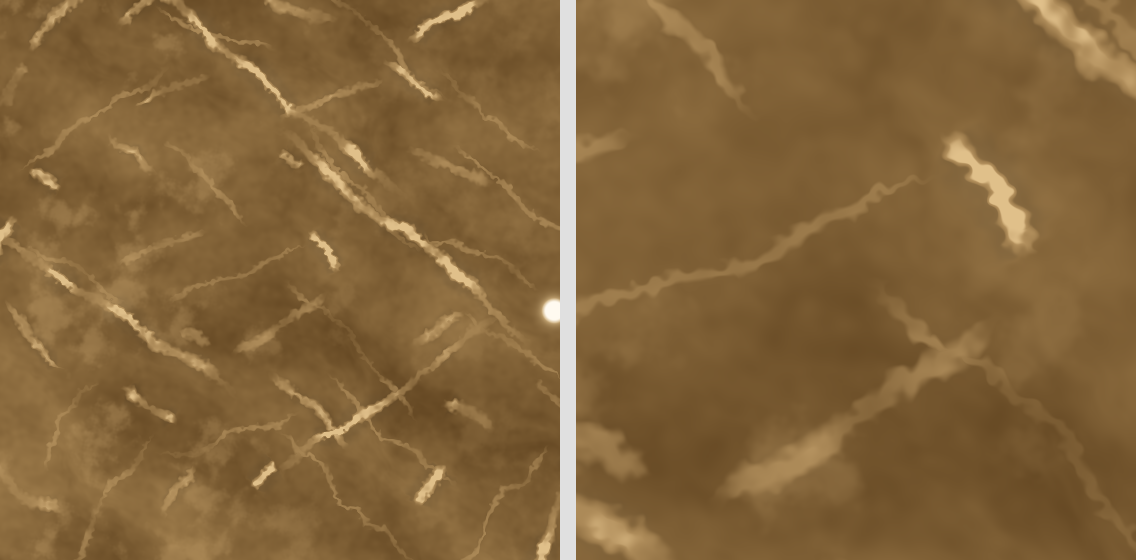
Left, the full canvas; right, a detail of the centre.
A Shadertoy shader for this texture:

```glsl
// Polished brown marble with cloudy ground, broken cream veins and a bright node.
const vec3 DARK_BROWN = vec3(0.410, 0.295, 0.147);
const vec3 LIGHT_BROWN = vec3(0.585, 0.455, 0.270);
const vec3 VEIN_TAN = vec3(0.76, 0.62, 0.41);
const vec3 VEIN_CREAM = vec3(0.93, 0.81, 0.60);
const vec3 NODE_WHITE = vec3(1.0, 0.98, 0.94);
const vec2 NODE_CENTER = vec2(0.99, 0.445);
const float NODE_RADIUS = 0.021;
const int LONG_VEINS = 5;
const int SHORT_VEINS = 27;
const int THREADS = 18;
const float CLOUD_CONTRAST = 1.65;
const float MOTTLE = 0.17;
const float EDGE_ROUGHNESS = 0.008;

float hash(vec2 p) {
    vec3 q = fract(vec3(p.xyx) * 0.1031);
    q += dot(q, q.yzx + 33.33);
    return fract((q.x + q.y) * q.z);
}

float noise(vec2 p) {
    vec2 cell = floor(p), f = fract(p);
    f = f * f * (3.0 - 2.0 * f);
    return mix(mix(hash(cell), hash(cell + vec2(1, 0)), f.x),
               mix(hash(cell + vec2(0, 1)), hash(cell + vec2(1, 1)), f.x), f.y);
}

float fbm(vec2 p) {
    float sum = 0.0, weight = 0.5;
    for (int i = 0; i < 5; i++) {
        sum += weight * noise(p);
        p = mat2(0.8, 0.6, -0.6, 0.8) * p * 2.03 + 7.1;
        weight *= 0.55;
    }
    return sum / 1.055;
}

// Piecewise linear wander gives the veins their angular kinks.
float kink(float x, float seed) {
    float cell = floor(x);
    return mix(hash(vec2(cell + 50.0, seed)), hash(vec2(cell + 51.0, seed)), fract(x)) - 0.5;
}

// Returns core strength in x and soft halo in y.
vec2 vein(vec2 p, vec2 center, float angle, float halfLength, float width, float bend, float seed) {
    vec2 along = vec2(cos(angle), sin(angle));
    vec2 q = p - center;
    q = vec2(dot(q, along), dot(q, vec2(-along.y, along.x)));
    float offset = bend * (kink(q.x * 11.0, seed) + 0.35 * kink(q.x * 34.0, seed + 9.0));
    float d = abs(q.y - offset);
    float taper = smoothstep(0.0, 0.35, 1.0 - abs(q.x) / halfLength);
    float patches = 0.4 + 0.75 * smoothstep(0.15, 0.7, noise(vec2(q.x * 17.0 + 40.0, seed)));
    float w = width * (0.5 + 0.5 * taper) * (0.6 + 0.8 * noise(vec2(q.x * 32.0 + 20.0, seed)));
    float core = 1.0 - smoothstep(w * 0.35, w * 1.25, d);
    return taper * patches * vec2(core, exp(-d / (3.0 * width)));
}

vec2 allVeins(vec2 p) {
    vec2 total = vec2(0.0);
    for (int i = 0; i < LONG_VEINS + SHORT_VEINS + THREADS; i++) {
        float id = float(i);
        bool isLong = i < LONG_VEINS;
        bool isThread = i >= LONG_VEINS + SHORT_VEINS;
        float size = hash(vec2(id, 3.7));
        float turn = hash(vec2(id, 11.3));
        // Evenly scattered centers, two crossing families of direction.
        vec2 center = fract(vec2(0.70, 0.30) + id * vec2(0.7549, 0.5698));
        bool falling = hash(vec2(id, 21.9)) < (isLong ? 0.85 : 0.55);
        float angle = falling ? mix(-0.85, -0.40, turn) : mix(0.20, 1.20, turn);
        float halfLength = isLong ? mix(0.24, 0.38, size)
                         : isThread ? mix(0.08, 0.20, size) : mix(0.025, 0.11, size);
        float width = isLong ? 0.0095 : isThread ? 0.0050 : mix(0.0065, 0.0110, turn);
        float strength = isLong ? 0.90 : isThread ? 0.42 : mix(0.5, 0.95, hash(vec2(id, 31.1)));
        float bend = isLong ? 0.022 : isThread ? 0.050 : 0.032;
        total = max(total, strength * vein(p, center, angle, halfLength, width, bend, id * 5.3 + 1.0));
    }
    return total;
}

void mainImage(out vec4 fragColor, in vec2 fragCoord) {
    vec2 p = fragCoord / iResolution.y;

    // Cloudy ground, lighter toward the lower left, with a faint dark band.
    vec2 flow = mat2(0.88, 0.47, -0.47, 0.88) * p;
    float clouds = fbm(flow * vec2(4.5, 7.0) + 1.2 * fbm(p * 4.0 + 13.0));
    float tone = 0.43 + CLOUD_CONTRAST * (clouds - 0.5);
    tone += 0.38 * (0.5 - 0.5 * (p.x + p.y));
    tone -= 0.13 * exp(-pow((p.x - 0.70) / 0.022, 2.0));
    tone += MOTTLE * (noise(p * 34.0) + noise(flow * 85.0) - 1.0);
    vec3 color = mix(DARK_BROWN, LIGHT_BROWN, clamp(tone, -0.1, 1.15));

    // Pale mineral blotches, thickest on the left side.
    float blotch = smoothstep(0.56, 0.76, fbm(p * 13.0 + 31.0));
    color = mix(color, VEIN_TAN, blotch * mix(0.38, 0.12, smoothstep(0.2, 0.8, p.x)));

    // Veins with ragged, grainy edges and a thin shadow beside them.
    vec2 rough = vec2(noise(p * 150.0), noise(p * 150.0 + 57.0)) - 0.5;
    vec2 veins = allVeins(p + EDGE_ROUGHNESS * rough);
    float grain = 0.80 + 0.40 * noise(p * 110.0 + 21.0);
    float core = clamp(veins.x * grain, 0.0, 1.0);
    float haze = veins.y * (0.04 + 0.40 * noise(p * 20.0 + 5.0));
    color = mix(color, VEIN_TAN, haze);
    color *= 1.0 - 0.10 * smoothstep(0.25, 0.6, veins.y) * (1.0 - smoothstep(0.0, 0.25, core));
    color = mix(color, VEIN_TAN, core);
    color = mix(color, VEIN_CREAM, 0.70 * smoothstep(0.60, 1.0, core));

    // Bright mineral node with a warm rim.
    float nodeDistance = length(p - NODE_CENTER) - NODE_RADIUS;
    color = mix(color, VEIN_CREAM, 0.7 * exp(-max(nodeDistance, 0.0) / 0.008));
    color = mix(NODE_WHITE, color, smoothstep(-0.006, 0.003, nodeDistance));

    fragColor = vec4(color, 1.0);
}
```
